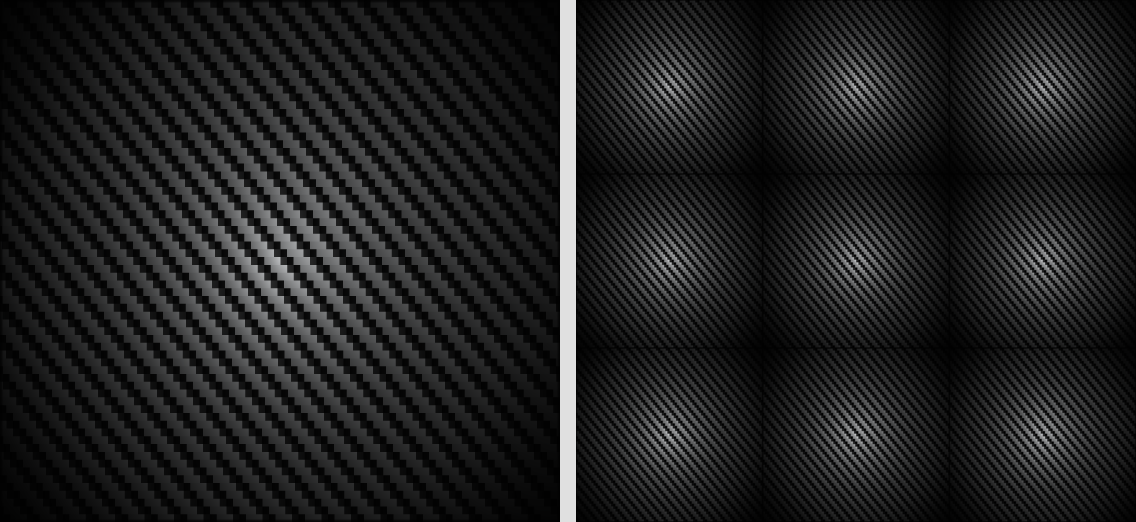
Left: one tile. Right: repeated 3 by 3.
Reproduce this texture procedurally as a Shadertoy shader.

```glsl
// Twill weave: 19 repeats across, 67 rows, stepping 15 whole repeats over the height
float weave(vec2 uv) {
    float row = floor(uv.y * 67.0);
    float across = fract(uv.x * 19.0 + row * 15.0 / 67.0 + 0.65);
    float up = fract(uv.y * 67.0);

    // Wide pale thread, brighter toward its right end
    float pale = mix(0.8, 1.2, across / 0.556) * (0.96 + 0.08 * up);

    // Two narrow dark cells: grey, then near black
    float cell = fract((across - 0.556) / 0.222);
    float grey = mix(0.30, 0.22, cell);
    float black = mix(0.03, 0.10, cell);
    float dark = across < 0.778 ? grey : black;

    return across < 0.556 ? pale : dark;
}

// Central glow that fades to black at the corners
float glow(vec2 uv) {
    float radius = length((uv - 0.5) * vec2(1.05, 0.93));
    return 0.61 * exp(-3.5 * radius) * smoothstep(0.80, 0.42, radius);
}

// Thin dark border shared by opposite edges
float border(vec2 uv) {
    vec2 inset = min(uv, 1.0 - uv);
    return smoothstep(0.001, 0.007, min(inset.x, inset.y));
}

void mainImage(out vec4 fragColor, in vec2 fragCoord) {
    // Average a 4 by 4 grid of samples to smooth the thread edges
    float threads = 0.0;
    for (int i = 0; i < 16; i++) {
        vec2 offset = (vec2(i % 4, i / 4) + 0.5) / 4.0 - 0.5;
        threads += weave((fragCoord + offset) / iResolution.xy) / 16.0;
    }

    vec2 uv = fragCoord / iResolution.xy;
    float light = threads * glow(uv) * mix(0.3, 1.0, border(uv));
    fragColor = vec4(light * vec3(0.99, 1.0, 1.01) + 0.004, 1.0);
}
```
